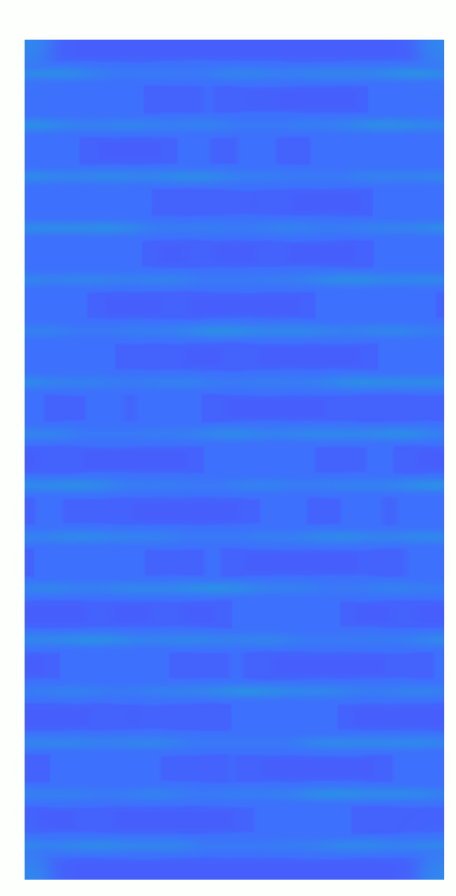
Write a WebGL 2 fragment shader that draws this background.

```glsl
#version 300 es
precision highp float;
// Blue panel on white: 16 soft glowing bands alternating with broken dark strips.

uniform vec2 u_resolution;
out vec4 fragColor;

const float TAU = 6.2831853;
const float BANDS = 16.0;
const float ROWS = 16.32;        // panel height in band spacings
const float PANEL_ASPECT = 0.5;  // panel width over height

const vec2 PANEL_MIN = vec2(0.054, 0.0182);
const vec2 PANEL_MAX = vec2(0.974, 0.9557);

const vec3 WHITE = vec3(0.99, 1.0, 0.99);
const vec3 BLUE = vec3(0.24, 0.44, 0.99);
const vec3 INDIGO = vec3(0.265, 0.385, 0.99);
const vec3 DEEP_INDIGO = vec3(0.28, 0.36, 0.99);
const vec3 TEAL = vec3(0.16, 0.58, 0.89);

float hash(float n) {
    return fract(sin(n * 12.9898 + 4.1) * 43758.5453);
}

// Layered sines along x with phases picked by the seed
float wander(float x, float seed) {
    float sum = 0.0;
    float amplitude = 1.0;
    float frequency = 7.0;
    for (int i = 0; i < 3; i++) {
        sum += amplitude * sin(frequency * x + TAU * hash(seed + float(i) * 37.0));
        amplitude *= 0.58;
        frequency *= 2.2;
    }
    return sum;
}

// Antialiased coverage of an axis-aligned rectangle
float boxMask(vec2 uv, vec2 lo, vec2 hi, vec2 pixel) {
    vec2 inside = clamp(min(uv - lo, hi - uv) / pixel + 0.5, 0.0, 1.0);
    return inside.x * inside.y;
}

// Glow of the band nearest to this row, uneven along its length
float bandGlow(float x, float row) {
    float band = round(row);
    float offset = (row - band) / 0.13;
    float strength = clamp(0.46 + 0.2 * wander(x * 0.9, band + 101.0), 0.22, 0.92);
    return strength * exp(-offset * offset);
}

// Dark strip between two bands: x is its coverage, y its deeper core
vec2 darkStrip(float x, float row) {
    float strip = floor(row);
    float offset = abs(row - strip - 0.5);
    bool isEnd = strip < 0.0 || strip > BANDS - 2.0;
    float fill = wander(x, strip + 11.0) + (isEnd ? 3.0 : 0.5);

    // Strips near the top stop short of the sides
    float sideGap = 1.0 - smoothstep(0.08, 0.24, min(x, 1.0 - x));
    fill -= 2.5 * sideGap * step(0.0, strip) * (1.0 - smoothstep(2.0, 5.0, strip));

    float halfHeight = 0.25 + 0.015 * wander(x * 2.0, strip + 53.0);
    float body = 1.0 - smoothstep(halfHeight - 0.04, halfHeight + 0.05, offset);
    float core = 1.0 - smoothstep(0.11, 0.21, offset);
    return vec2(body * smoothstep(-0.08, 0.08, fill),
                core * smoothstep(0.75, 1.1, fill));
}

vec3 panelColor(vec2 p) {
    float row = (0.5 - p.y) * ROWS + 0.5 * (BANDS - 1.0);
    vec2 toCorner = min(p, 1.0 - p) * ROWS * vec2(PANEL_ASPECT, 1.0);
    float cornerDistance = length(toCorner * vec2(1.0, 0.8));
    float cornerGlow = 0.6 * exp(-3.5 * cornerDistance * cornerDistance);

    vec2 dark = darkStrip(p.x, row) * smoothstep(0.3, 0.8, cornerDistance);
    vec3 color = mix(BLUE, INDIGO, dark.x);
    color = mix(color, DEEP_INDIGO, 0.6 * dark.y);
    return mix(color, TEAL, max(bandGlow(p.x, row), cornerGlow));
}

void main() {
    vec2 uv = gl_FragCoord.xy / u_resolution;
    vec2 p = (uv - PANEL_MIN) / (PANEL_MAX - PANEL_MIN);
    float panel = boxMask(uv, PANEL_MIN, PANEL_MAX, 1.0 / u_resolution);
    fragColor = vec4(mix(WHITE, panelColor(p), panel), 1.0);
}
```
